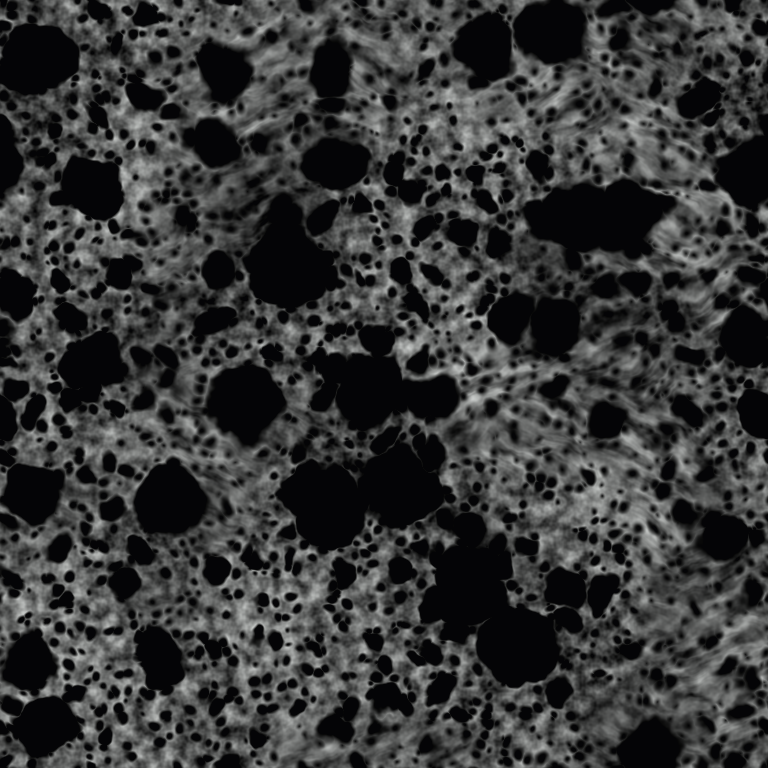
This texture is drawn by a Shadertoy shader. Its source:

```glsl
vec3 hash3(vec2 cell, float seed) {
    vec3 p = fract(cell.xyx * vec3(0.1031, 0.1030, 0.0973) + seed * 0.137);
    p += dot(p, p.yzx + 33.33);
    return fract((p.xxy + p.yzz) * p.zyx);
}

float cornerSlope(vec2 cell, vec2 offset, vec2 period, float seed) {
    float angle = 6.2832 * hash3(mod(cell, period), seed).x;
    return dot(vec2(cos(angle), sin(angle)), offset);
}

// Gradient noise that wraps after a whole number of cells
float gradientNoise(vec2 p, vec2 period, float seed) {
    vec2 cell = floor(p);
    vec2 f = p - cell;
    vec2 blend = f * f * f * (f * (f * 6.0 - 15.0) + 10.0);
    vec2 e = vec2(1.0, 0.0);
    float low = mix(cornerSlope(cell, f, period, seed),
                    cornerSlope(cell + e.xy, f - e.xy, period, seed), blend.x);
    float high = mix(cornerSlope(cell + e.yx, f - e.yx, period, seed),
                     cornerSlope(cell + e.xx, f - e.xx, period, seed), blend.x);
    return mix(low, high, blend.y);
}

float fbm(vec2 uv, vec2 cells, int octaves, float seed) {
    float sum = 0.0;
    float amplitude = 1.0;
    for (int i = 0; i < octaves; i++) {
        sum += amplitude * gradientNoise(uv * cells, cells, seed + float(i));
        cells *= 2.0;
        amplitude *= 0.5;
    }
    return sum;
}

// Noise drawn out along a slanted axis; whole-number shear keeps it tiling
float streaks(vec2 uv, float slant, float seed) {
    vec2 along = vec2(2.0 * uv.x + slant * uv.y, uv.x - 2.0 * slant * uv.y);
    return fbm(along, vec2(9.0, 23.0), 3, seed);
}

// Signed distance, in canvas units, to round holes scattered on a grid
float pits(vec2 uv, float cells, float share, vec2 radii, float seed) {
    vec2 p = uv * cells;
    vec2 home = floor(p);
    float nearest = 0.55;
    for (int y = -1; y <= 1; y++) {
        for (int x = -1; x <= 1; x++) {
            vec2 cell = home + vec2(x, y);
            vec3 random = hash3(mod(cell, cells), seed);
            float radius = mix(radii.x, radii.y, random.z / share);
            float d = length(cell + random.xy - p) - radius;
            if (random.z < share) nearest = min(nearest, d);
        }
    }
    return nearest / cells;
}

void mainImage(out vec4 fragColor, in vec2 fragCoord) {
    vec2 uv = fragCoord / iResolution.xy;

    // Broad zones: bright or dark, smeared or crisp
    float broad = fbm(uv, vec2(4.0), 3, 3.0);
    float smeared = smoothstep(-0.12, 0.25, fbm(uv, vec2(3.0), 3, 11.0));
    float turn = smoothstep(-0.1, 0.1, gradientNoise(uv * 4.0, vec2(4.0), 17.0));

    // Ragged outlines
    vec2 warp = vec2(fbm(uv, vec2(14.0), 4, 21.0), fbm(uv, vec2(14.0), 4, 31.0));
    vec2 ragged = uv + 0.02 * warp;

    // Holes of three sizes, clustered in the dark zones
    float large = pits(ragged, 9.0, 0.55, vec2(0.16, 0.44), 41.0) + 0.02 * broad;
    float medium = pits(ragged, 25.0, 0.5, vec2(0.12, 0.42), 43.0) + 0.006 * broad;
    float small = pits(uv + 0.01 * warp, 62.0, 0.5, vec2(0.1, 0.42), 47.0);
    medium += 0.003 * smeared;
    small += 0.004 * smeared;
    float hole = min(large, min(medium, small));

    // Rock face: crisp grain crossing into slanted smears
    float grain = fbm(uv, vec2(52.0), 3, 53.0);
    vec2 bent = uv + 0.012 * warp;
    float smear = mix(streaks(bent, -1.0, 61.0), streaks(bent, 1.0, 67.0), turn);
    float face = mix(grain, 0.3 * grain + smear, smeared);
    float shade = 0.35 + 0.28 * broad + 0.45 * face;

    // Lit rims and shadowed edges
    shade += 0.09 * exp(-max(hole, 0.0) / 0.004);
    float softness = mix(0.004, 0.009, smeared);
    shade *= smoothstep(-0.0015, softness, hole);

    vec3 pitColor = vec3(0.016, 0.017, 0.022);
    vec3 rockColor = vec3(0.985, 1.0, 0.99);
    vec3 color = max(pitColor, rockColor * clamp(shade, 0.0, 0.8));
    fragColor = vec4(color, 1.0);
}
```
